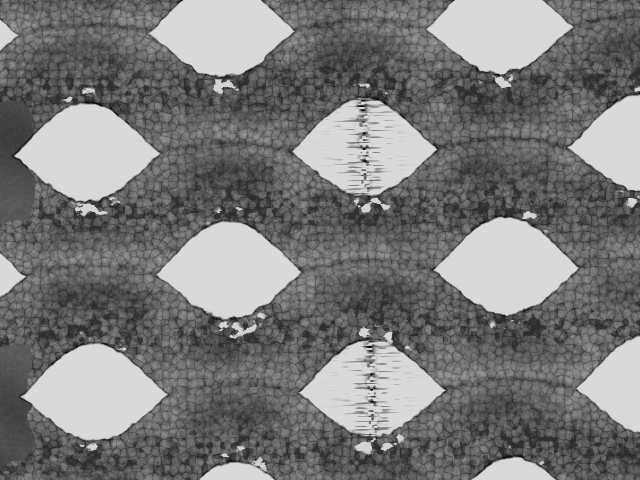
A Shadertoy shader for this pattern:

```glsl
const float PI = 3.14159265;
const vec2 HOLE_ORIGIN = vec2(0.759, 0.686);
const vec2 STEP_ACROSS = vec2(0.578, 0.0087);
const vec2 STEP_UP = vec2(-0.0156, 0.5017);

float hash(vec2 p) {
    vec3 q = fract(vec3(p.xyx) * 0.1031);
    q += dot(q, q.yzx + 33.33);
    return fract((q.x + q.y) * q.z);
}

float noise(vec2 p) {
    vec2 i = floor(p), f = fract(p);
    f = f * f * (3.0 - 2.0 * f);
    return mix(mix(hash(i), hash(i + vec2(1, 0)), f.x),
               mix(hash(i + vec2(0, 1)), hash(i + vec2(1, 1)), f.x), f.y);
}

float fbm(vec2 p) {
    float sum = 0.0, gain = 0.5;
    for (int k = 0; k < 4; k++) {
        sum += gain * noise(p);
        p = mat2(1.6, 1.2, -1.2, 1.6) * p + 7.3;
        gain *= 0.5;
    }
    return sum / 0.9375;
}

// Nearest and second nearest distance to scattered grains, and the grain's id
vec3 grains(vec2 p) {
    vec2 base = floor(p);
    vec3 best = vec3(9.0, 9.0, 0.0);
    for (int y = -1; y <= 1; y++)
    for (int x = -1; x <= 1; x++) {
        vec2 cell = base + vec2(x, y);
        float d = length(cell + 0.15 + 0.7 * vec2(hash(cell), hash(cell + 71.7)) - p);
        if (d < best.x) best = vec3(d, best.x, hash(cell + 31.1));
        else best.y = min(best.y, d);
    }
    return best;
}

// Centre of the closest opening in staggered lattice coordinates
vec2 nearestOpening(vec2 c) {
    vec2 a = round(c), b = round(c - 0.5) + 0.5;
    vec2 da = abs(c - a), db = abs(c - b);
    return da.x + da.y < db.x + db.y ? a : b;
}

// Pointed lens, slightly taller above its tips
float openingDistance(vec2 q, float halfWidth, float top, float bottom) {
    float x = abs(q.x);
    if (x > halfWidth) return length(vec2(x - halfWidth, q.y));
    float profile = pow(max(cos(0.5 * PI * x / halfWidth), 0.0), 1.15);
    return 0.75 * (abs(q.y) - (q.y > 0.0 ? top : bottom) * profile);
}

float bump(float x, float width) {
    return exp(-x * x / (width * width));
}

// Grainy strand: t runs from lower to upper seam, crest is 1 above an opening
float strandTone(vec2 p, float t, float crest) {
    float wear = fbm(p * 13.0);
    float poreBand = bump(t - 0.51, 0.2) * (0.75 + 0.25 * abs(crest));
    float smudge = bump(t - 0.8, 0.17) * smoothstep(0.1, 1.0, crest)
                 + 0.7 * bump(t - 0.32, 0.2) * smoothstep(0.2, 1.0, -crest);
    vec2 warp = 0.006 * vec2(noise(p * 45.0), noise(p * 45.0 + 19.0));
    vec3 g = grains((p + warp) * 56.0);
    float lump = 1.0 - smoothstep(0.0, 0.8, g.x);
    float crack = 1.0 - smoothstep(0.02, 0.2, g.y - g.x);
    float pore = smoothstep(0.53, 0.68, noise(p * 82.0 + 5.0 * warp));

    float tone = 0.43 + 0.16 * (wear - 0.5) - 0.05 * poreBand - 0.1 * smudge;
    tone += (0.09 * (lump - 0.4) + 0.06 * (g.z - 0.5) - 0.09 * crack) * (1.0 - 0.5 * smudge);
    tone -= 0.17 * pore * poreBand;
    tone += 0.17 * (fbm(p * 120.0) - 0.5) + 0.1 * (noise(p * 250.0) - 0.5);
    float seam = min(t, 1.0 - t);
    tone -= 0.09 * bump(seam, 0.025) * (0.5 + noise(p * 40.0));
    tone += 0.04 * bump(seam - 0.09, 0.07);
    return max(tone, 0.18);
}

// Thin sideways scratches gathered about a vertical line
float scratches(vec2 q) {
    float line = noise(vec2(q.x * 38.0, q.y * 290.0) + 50.0);
    float core = noise(vec2(q.x * 160.0, q.y * 270.0) + 90.0);
    return 0.4 * smoothstep(0.62, 0.85, line) * bump(q.x, 0.055)
         + 0.5 * smoothstep(0.4, 0.8, core) * bump(q.x, 0.011);
}

void mainImage(out vec4 fragColor, in vec2 fragCoord) {
    vec2 p = fragCoord / iResolution.y;
    float pixel = 1.0 / iResolution.y;
    mat2 lattice = mat2(STEP_ACROSS, STEP_UP);
    vec2 c = inverse(lattice) * (p - HOLE_ORIGIN);
    vec2 opening = nearestOpening(c);
    vec2 centre = HOLE_ORIGIN + lattice * opening;
    vec2 q = (c - opening) * vec2(STEP_ACROSS.x, STEP_UP.y);

    // Overlapping wavy strands
    float level = 2.0 * c.y + 0.09 * cos(2.0 * PI * c.x) * cos(2.0 * PI * c.y);
    float strand = floor(level);
    float crest = cos(2.0 * PI * c.x - PI * strand);
    float tone = strandTone(p, level - strand, crest);

    // Smooth worn patches along the left side
    float patchEdge = 0.065 + 0.035 * (fbm(p * 24.0) - 0.5) - p.x;
    float patchRow = 0.25 - abs(c.y - round(c.y) + 0.03) + 0.04 * (noise(p * 30.0) - 0.5);
    float worn = smoothstep(0.0, 0.004, patchEdge) * smoothstep(0.0, 0.012, patchRow);
    float sheen = 0.29 + 0.12 * (noise(vec2(p.x * 9.0 + p.y * 5.0, p.y * 7.0)) - 0.4);
    tone = mix(tone, sheen + 0.04 * (noise(p * 220.0) - 0.5), worn);

    // Ragged rim, roughest along the bottom
    float below = smoothstep(0.02, -0.06, q.y);
    float rough = mix(0.004, 0.014, below * bump(q.x, 0.11));
    float d = openingDistance(q, 0.153, 0.108, 0.094);
    d += rough * (fbm(p * 48.0) - 0.5) + 0.003 * (noise(p * 95.0) - 0.5);

    // Bright flecks beside the rim
    float fleckNoise = fbm(p * vec2(42.0, 58.0) + 13.0);
    float lowFleck = below * bump(q.x - 0.012, 0.055) * bump(d - 0.016, 0.011);
    float highFleck = (1.0 - below) * bump(q.x - 0.02, 0.06) * bump(d - 0.012, 0.011);
    float fleck = smoothstep(0.6, 0.68, fleckNoise + 0.22 * lowFleck + 0.14 * highFleck - 0.1);
    fleck *= smoothstep(0.15, 0.4, lowFleck + highFleck);
    tone = mix(tone, 0.83, fleck * (1.0 - worn));

    // Open ground, dark outline and scratched middle column
    tone -= 0.15 * bump(d - 0.0015, 0.0025);
    float scratched = 1.0 - step(0.06, abs(centre.x - 0.765));
    float ground = 0.85 - scratched * scratches(q);
    tone = mix(ground, tone, smoothstep(-pixel, pixel, d));
    fragColor = vec4(vec3(clamp(tone, 0.0, 1.0)), 1.0);
}
```
